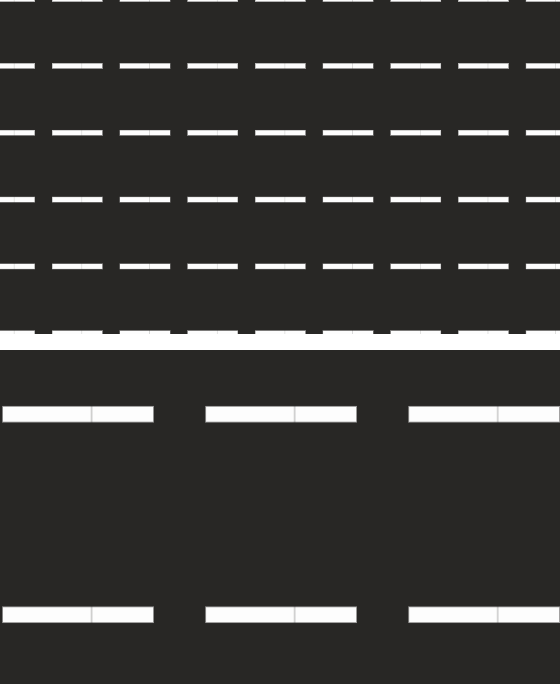
Top, the full canvas; bottom, a detail of the centre.
This pattern is drawn by a Shadertoy shader. Its source:

```glsl
// Rows of white dashed lane lines on dark asphalt, each dash with a faint seam.
#define COLUMNS 8.273
#define ROWS 4.997
#define DASH_CENTER vec2(0.142, 0.011)
#define DASH_SIZE vec2(0.743, 0.0786)
#define SEAM_POSITION 0.59
#define SEAM_WIDTH 0.0016
#define SEAM_STRENGTH 0.2
#define EDGE_SOFTNESS 0.0008
#define ASPHALT vec3(0.157, 0.152, 0.147)
#define PAINT vec3(0.994, 0.994, 0.992)

// Signed distance to an axis-aligned box
float boxDistance(vec2 p, vec2 halfSize) {
    vec2 d = abs(p) - halfSize;
    return length(max(d, 0.0)) + min(max(d.x, d.y), 0.0);
}

// Share of a pixel covered by the inside of a distance field
float coverage(float dist, float blur) {
    return clamp(0.5 - dist / blur, 0.0, 1.0);
}

void mainImage(out vec4 fragColor, in vec2 fragCoord) {
    // Lengths are fractions of the canvas height
    float pixel = 1.0 / iResolution.y;
    vec2 cellSize = vec2(iResolution.x / iResolution.y / COLUMNS, 1.0 / ROWS);
    vec2 grid = fragCoord / iResolution.xy * vec2(COLUMNS, ROWS);

    // Position relative to the nearest dash center
    vec2 local = (fract(grid - DASH_CENTER + 0.5) - 0.5) * cellSize;
    vec2 halfDash = 0.5 * DASH_SIZE * cellSize;

    // Painted dash
    float dash = coverage(boxDistance(local, halfDash), pixel + EDGE_SOFTNESS);

    // Thin upright seam, right of the dash center
    float seamX = (2.0 * SEAM_POSITION - 1.0) * halfDash.x;
    float seamBlur = max(pixel, SEAM_WIDTH);
    float seam = coverage(abs(local.x - seamX) - 0.5 * SEAM_WIDTH, seamBlur);

    vec3 paint = PAINT * (1.0 - SEAM_STRENGTH * seam);
    fragColor = vec4(mix(ASPHALT, paint, dash), 1.0);
}
```
